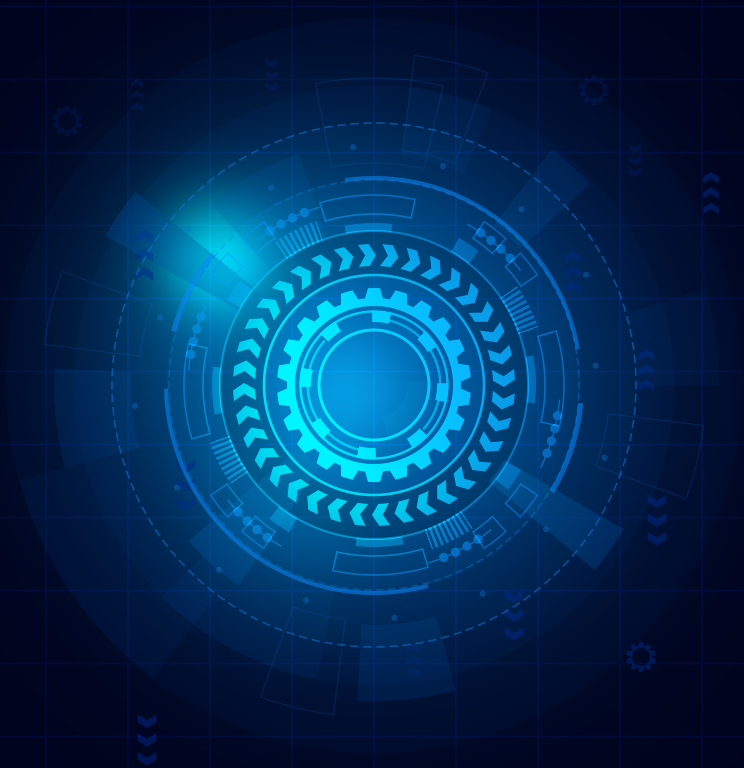
A WebGL 1 fragment shader for this background:

```glsl
precision highp float;
// Glowing blue gear dial with rings, chevrons and light wedges on a dark grid.
uniform vec2 u_resolution;

const float HEIGHT = 768.0; // design units per canvas height
const vec3 NAVY = vec3(0, 0.012, 0.115);
const vec3 DEEP_BLUE = vec3(0, 0.16, 0.55);
const vec3 MID_BLUE = vec3(0.03, 0.46, 0.85);
const vec3 CYAN = vec3(0, 0.96, 1);
const vec3 AZURE = vec3(0.04, 0.7, 1);

float fill(float d) {
  float soft = 0.65 * HEIGHT / u_resolution.y;
  return 1.0 - smoothstep(-soft, soft, d);
}
float line(float d, float w) { return fill(abs(d) - w); }
float glow(vec2 p, float size) { return exp(-dot(p, p) / (size * size)); }
vec2 polar(vec2 p) { return vec2(length(p), degrees(atan(p.y, p.x + 0.0001))); }

// Angle in degrees, folded into n sectors around offset
float fold(float angle, float n, float offset) {
  float span = 360.0 / n;
  return mod(angle - offset + 0.5 * span, span) - 0.5 * span;
}

// n curved boxes: inner, outer, half angle, first angle
float band(vec2 q, float n, vec4 s) {
  float arc = radians(abs(fold(q.y, n, s.w)) - s.z) * q.x;
  return max(max(s.x - q.x, q.x - s.y), arc);
}
float wedge(vec2 q, vec4 s) { return fill(band(q, 1.0, s)); }

// Arrowhead pointing up
float chevron(vec2 p, float w, float thick) {
  float x = abs(p.x);
  return max(x - w, 0.85 * (abs(p.y + 0.62 * x - 0.31 * w) - thick));
}

// Three stacked arrowheads; a negative size points down
float column(vec2 p, vec3 place) {
  vec2 q = (p - place.xy) / place.z;
  q.y -= 17.0 * clamp(floor(q.y / 17.0 + 0.5), -1.0, 1.0);
  return fill(chevron(q, 8.5, 3.5) * abs(place.z));
}

// Toothed ring; radii are hole, body and tip
float gear(vec2 q, float n, vec3 radii, float halfTooth) {
  float arc = abs(radians(fold(q.y, n, 90.0))) * q.x;
  float tooth = max(q.x - radii.z, arc - halfTooth + 0.3 * (q.x - radii.y));
  return fill(max(radii.x - q.x, min(q.x - radii.y, tooth)));
}
float cog(vec2 p, vec2 place) {
  return gear(polar(p - place), 10.0, vec3(9, 11, 15), 3.0);
}

// Rows of dots on two opposite arcs
float beads(vec2 q, float offset) {
  float t = fold(q.y, 2.0, offset);
  float d = length(vec2(q.x - 186.0, radians(mod(t, 4.0) - 2.0) * q.x)) - 4.6;
  return max(fill(d) * step(abs(t), 8.0), fill(band(q, 2.0, vec4(185.3, 186.7, 11, offset))));
}

vec3 background(vec2 p, float r) {
  vec3 c = NAVY + vec3(0, 0.29, 0.43) * glow(p, 230.0);
  vec2 cell = abs(mod(p + vec2(41, 23), vec2(82, 73)) - vec2(41, 36.5));
  c += vec3(0, 0.02, 0.1) * fill(min(cell.x, cell.y) - 0.8);
  c += vec3(0, 0.012, 0.025) * (fill(r - 368.0) + fill(r - 300.0));
  c += vec3(0, 0.025, 0.035) * (0.6 * fill(r - 262.0) + fill(r - 207.0));
  c *= 1.0 - 0.16 * line(r - 132.0, 22.0);
  c += vec3(0, 0.13, 0.14) * glow(p - vec2(-130, 90), 150.0);
  c += vec3(0, 0.5, 0.4) * glow(p - vec2(-158, 128), 58.0);
  c += vec3(0, 0.1, 0.1) * glow(p - vec2(-85, -110), 100.0);
  return c + vec3(0.02, 0.17, 0.16) * glow(p - vec2(-25, -10), 65.0);
}

// Faint arrows and cogs around the dial
float ornaments(vec2 p) {
  float m = column(p, vec3(337, 192, 0.9)) + column(p, vec3(272, 15, 0.9));
  m += column(p, vec3(283, -135, -1.1)) + column(p, vec3(-227, -355, -1.1));
  m += column(p, vec3(199, 113, 0.9)) + column(p, vec3(-230, 130, 1.1));
  m += column(p, vec3(140, -230, -1.1)) + column(p, vec3(-188, -100, -1.1));
  float small = column(p, vec3(-237, 290, 0.7)) + column(p, vec3(-102, 310, -0.7));
  small += column(p, vec3(261, 225, -0.7)) + column(p, vec3(39, -275, 0.7));
  small += cog(p, vec2(-307, 264)) + cog(p, vec2(220, 295));
  return m + 0.5 * small + cog(p, vec2(267, -272));
}

// Translucent sectors of light
float wedges(vec2 q) {
  float m = wedge(q, vec4(130, 307, 5, 146)) + wedge(q, vec4(150, 288, 5, -35));
  m += wedge(q, vec4(98, 242, 8, 228));
  float soft = wedge(q, vec4(155, 243, 12, 120)) + wedge(q, vec4(240, 316, 9, 276));
  soft += wedge(q, vec4(243, 320, 9, 186)) + wedge(q, vec4(200, 295, 5, 48));
  float faint = wedge(q, vec4(262, 345, 8, 8)) + wedge(q, vec4(262, 367, 19, 214));
  faint += wedge(q, vec4(230, 300, 8, 75)) + wedge(q, vec4(210, 300, 17, 242));
  return 0.9 * m + 0.5 * soft + 0.25 * faint;
}

// Thin frames, dashed circles and nodes
float lineWork(vec2 q) {
  float m = line(band(q, 4.0, vec4(236, 332, 6.5, 76.5)), 0.6);
  m += line(band(q, 1.0, vec4(222, 307, 12, 89)), 0.6);
  m = 0.22 * m + 0.75 * fill(band(q, 126.0, vec4(261.2, 262.8, 0.9, 0)));
  m += 0.6 * fill(band(q, 110.0, vec4(204.3, 205.7, 1, 0)));
  float t = fold(q.y, 16.0, 5.0);
  float orbit = 232.0 + 10.0 * sin(q.y - t);
  return m + 0.5 * fill(length(vec2(q.x - orbit, radians(t) * q.x)) - 3.0);
}

// Luminous parts from the outer arcs to the inner ring
float dial(vec2 q) {
  float r = q.x, tick = fold(q.y, 4.0, 27.0);
  float m = wedge(q, vec4(205, 209, 44, 54)) + wedge(q, vec4(205, 210, 12, 153));
  m += wedge(q, vec4(206, 210, 52, 233)) + wedge(q, vec4(205, 210, 13, -18));
  m += line(band(q, 4.0, vec4(171, 190, 14.5, 2)), 0.8);
  m += line(band(q, 4.0, vec4(177, 197, 4, 38)), 0.7) + line(band(q, 4.0, vec4(177, 197, 4, 52)), 0.7);
  m += beads(q, 49.0) + beads(q, 118.0) + beads(q, 164.5);
  m += fill(band(vec2(r, tick), 190.0, vec4(153, 174, 0.5, 0))) * step(abs(tick), 7.6);
  m += line(r - 154.0, 1.0) + 0.8 * fill(band(q, 4.0, vec4(154, 162, 8.5, 2)));
  m = 0.55 * m + 0.4 * fill(band(q, 4.0, vec4(154, 170, 4, 56)));
  float along = -radians(fold(q.y, 36.0, 93.0)) * r;
  m += 0.85 * (fill(chevron(vec2(r - 130.0, along), 11.0, 5.4)) + line(r - 110.0, 1.3));
  m += gear(q, 22.0, vec3(79, 87, 97), 9.0) + 0.9 * line(r - 73.5, 1.2);
  m += fill(band(q, 8.0, vec4(63, 74, 7.5, -6)));
  m += 0.7 * fill(band(q, 2.0, vec4(65, 67.5, 62, 20)));
  return m + line(r - 55.0, 1.5) + 0.07 * wedge(q, vec4(33, 54, 40, -35));
}

void main() {
  vec2 p = (gl_FragCoord.xy - 0.5 * u_resolution) * HEIGHT / u_resolution.y - vec2(2, -1);
  vec2 q = polar(p);
  vec3 c = background(p, q.x);
  c = mix(c, DEEP_BLUE, 0.5 * min(ornaments(p), 1.0));
  vec3 light = mix(vec3(0, 0.24, 0.58), vec3(0, 0.62, 0.8), glow(p, 210.0));
  c = mix(c, light, 0.38 * min(wedges(q), 1.0));
  c = mix(c, MID_BLUE, 0.75 * min(lineWork(q), 1.0));
  vec3 neon = mix(CYAN, AZURE, smoothstep(-90.0, 130.0, p.x + 0.35 * p.y));
  neon = mix(neon, MID_BLUE * 1.15, smoothstep(110.0, 215.0, q.x));
  c = mix(c, neon, min(dial(q), 1.0));
  gl_FragColor = vec4(clamp(c, 0.0, 1.0), 1);
}
```
